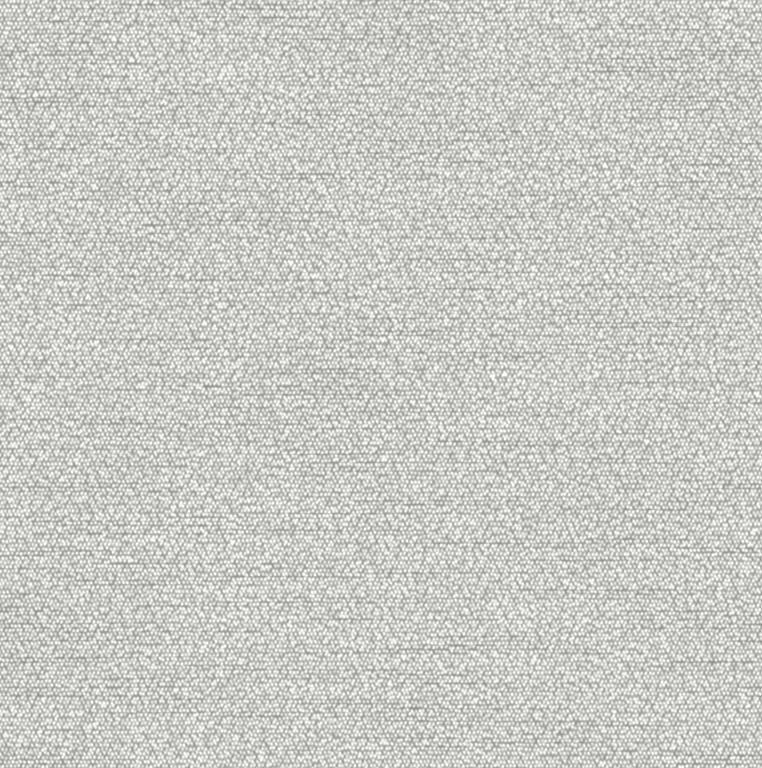
Give the GLSL for this texture, as a Shadertoy shader.

```glsl
// Fine pale grey woven cloth: tiny stitches in brick order, crossing in zigzags.
// Jittered cellular bumps ride on a product of two waves; layered sines add
// the long dark gaps between rows, the uneven yarn and a faint mottling.

const float PI = 3.14159265;
const float TAU = 6.2831853;
const vec2 STITCHES = vec2(192.0, 181.0);   // stitches and rows per canvas height
const float MEAN_TONE = 0.807;
const vec3 TINT = vec3(0.0, 0.003, -0.016);

float hash(vec2 p) {
    vec3 q = fract(vec3(p.xyx) * 0.1031);
    q += dot(q, q.yzx + 33.33);
    return fract((q.x + q.y) * q.z);
}

// Irregular wave in -1..1 along x, different for every seed
float layeredSines(float x, float seed) {
    float phase = TAU * seed;
    return 0.5 * sin(x + phase)
         + 0.3 * sin(2.3 * x + 5.0 * phase)
         + 0.2 * sin(5.1 * x + 11.0 * phase);
}

// Sum of soft bumps, one per stitch, leaning left and right on alternate rows
float stitches(vec2 p, float jitter, float lean, float tightness) {
    float height = 0.0;
    for (int j = -1; j <= 1; j++) {
        float row = floor(p.y) + float(j);
        float parity = mod(row, 2.0);
        float x = p.x - 0.5 * parity;
        for (int i = -1; i <= 1; i++) {
            vec2 cell = vec2(floor(x) + float(i), row);
            vec2 wobble = vec2(hash(cell + 19.0), hash(cell + 53.0)) - 0.5;
            vec2 d = vec2(x, p.y) - cell - 0.5 - jitter * wobble;
            d.x += lean * (2.0 * parity - 1.0) * d.y;
            float weight = mix(0.65, 1.35, hash(cell + 101.0));
            height += weight * exp(-tightness * dot(d, d));
        }
    }
    return height - PI / tightness;    // centred on zero
}

// Crossed diagonals that peak on the stitch centres
float crossing(vec2 p) {
    return cos(TAU * (p.x - 0.5)) * cos(PI * (p.y - 0.5));
}

// Dark gap at the foot of a row, fading in and out along it
float rowGap(vec2 uv, float rows) {
    float y = uv.y * rows;
    float row = floor(y + 0.5);
    float line = exp(-16.0 * (y - row) * (y - row));
    float fade = layeredSines(6.0 * uv.x, hash(vec2(row, 3.0)));
    return line * smoothstep(-0.1, 1.0, fade);
}

// Slow changes of tone: broad clouds and rows of thicker or thinner yarn
float unevenness(vec2 uv, float rows) {
    float clouds = layeredSines(7.0 * uv.x + 3.0 * uv.y, 0.17)
                 * layeredSines(9.0 * uv.y - 2.0 * uv.x, 0.61);
    float row = floor(uv.y * rows);
    float yarn = layeredSines(6.0 * uv.x, hash(vec2(row, 29.0)));
    return 0.016 * clouds + 0.015 * yarn;
}

void mainImage(out vec4 fragColor, in vec2 fragCoord) {
    vec2 uv = fragCoord / iResolution.y;

    // Gentle sag of the threads
    vec2 cloth = uv;
    cloth.y += 0.0012 * layeredSines(5.0 * uv.x + 4.0 * uv.y, 0.4);
    cloth.x += 0.002 * layeredSines(11.0 * uv.y, 0.8);

    // Bumps, with the brightest crests softened
    vec2 thread = cloth * STITCHES;
    float bump = stitches(thread, 0.5, 0.25, 5.8);
    bump -= 0.25 * bump * bump;

    float tone = MEAN_TONE + 0.29 * bump + 0.07 * crossing(thread);
    tone -= 0.085 * rowGap(cloth, STITCHES.y);
    tone += unevenness(cloth, STITCHES.y);

    fragColor = vec4(clamp(tone, 0.48, 0.985) + TINT, 1.0);
}
```
